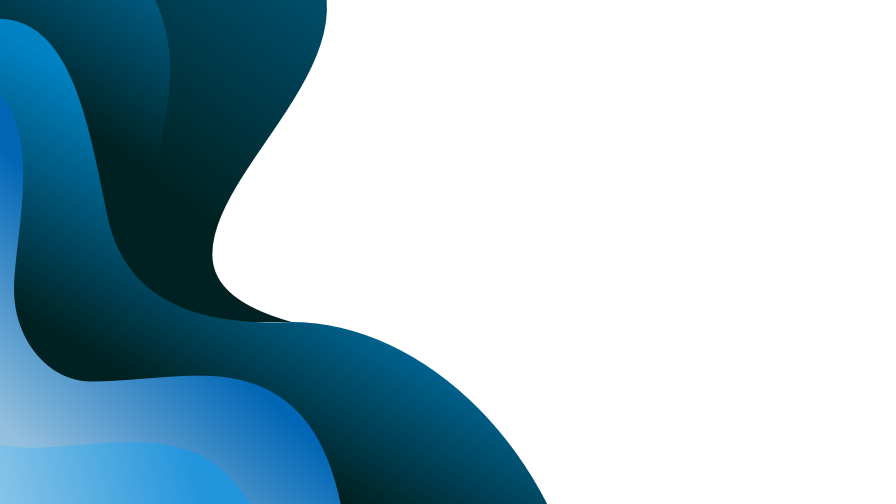
Give the GLSL for this background, as a WebGL 1 fragment shader.

```glsl
precision highp float;
// Layered flowing waves in teal and blue over the left of a white background.
// Each wave is bounded by a chain of cubic curves; a crossing test and the
// nearest distance give a smooth edge, and a linear gradient fills the inside.

uniform vec2 u_resolution;

// Layout grid: 432 units high, with y measured down from the top.
const float GRID_HEIGHT = 432.0;
const int CURVE_STEPS = 24;

const vec3 WHITE = vec3(1.0);
const vec3 DARK_TEAL = vec3(0.0, 0.13, 0.13);
const vec3 MID_TEAL = vec3(0.0, 0.31, 0.43);
const vec3 STEEL_BLUE = vec3(0.0, 0.36, 0.52);
const vec3 BRIGHT_BLUE = vec3(0.0, 0.51, 0.77);
const vec3 DEEP_BLUE = vec3(0.0, 0.40, 0.71);
const vec3 PALE_BLUE = vec3(0.58, 0.75, 0.87);
const vec3 SKY_BLUE = vec3(0.13, 0.58, 0.86);
const vec3 LIGHT_SKY = vec3(0.53, 0.77, 0.91);

// Edge state: x is the nearest distance, y is +1 outside and -1 inside.
const vec2 NEW_EDGE = vec2(10000.0, 1.0);

vec2 cubicPoint(vec2 a, vec2 b, vec2 c, vec2 d, float t) {
  float s = 1.0 - t;
  return s * s * s * a + 3.0 * s * s * t * b + 3.0 * s * t * t * c + t * t * t * d;
}

// Adds one cubic curve to the edge state of point p.
vec2 addCurve(vec2 edge, vec2 p, vec2 a, vec2 b, vec2 c, vec2 d) {
  vec2 start = a;
  for (int i = 1; i <= CURVE_STEPS; i++) {
    vec2 end = cubicPoint(a, b, c, d, float(i) / float(CURVE_STEPS));
    vec2 span = end - start;
    vec2 offset = p - start;
    float along = clamp(dot(offset, span) / dot(span, span), 0.0, 1.0);
    edge.x = min(edge.x, length(offset - span * along));
    // Flip the side when a ray towards the right crosses this piece.
    if ((start.y > p.y) != (end.y > p.y)) {
      if (offset.x < span.x * offset.y / span.y) edge.y = -edge.y;
    }
    start = end;
  }
  return edge;
}

float coverage(vec2 edge, float pixel) {
  return clamp(0.5 - edge.x * edge.y / pixel, 0.0, 1.0);
}

vec3 gradient(vec2 p, vec2 from, vec2 to, vec3 first, vec3 last) {
  vec2 axis = to - from;
  return mix(first, last, clamp(dot(p - from, axis) / dot(axis, axis), 0.0, 1.0));
}

void main() {
  float pixel = GRID_HEIGHT / u_resolution.y;
  vec2 p = vec2(gl_FragCoord.x, u_resolution.y - gl_FragCoord.y) * pixel;
  vec3 color = WHITE;

  // Rear teal wave
  vec2 edge = addCurve(NEW_EDGE, p, vec2(280, 0), vec2(286, 76), vec2(182, 154), vec2(182, 218));
  edge = addCurve(edge, p, vec2(182, 218), vec2(182, 250), vec2(215, 266), vec2(250, 276));
  vec3 fill = gradient(p, vec2(165, 180), vec2(290, 0), DARK_TEAL, MID_TEAL);
  color = mix(color, fill, coverage(edge, pixel));

  // Second teal wave
  edge = addCurve(NEW_EDGE, p, vec2(133, 0), vec2(165, 70), vec2(127, 130), vec2(127, 205));
  edge = addCurve(edge, p, vec2(127, 205), vec2(127, 225), vec2(129, 240), vec2(136, 262));
  fill = gradient(p, vec2(88, 122), vec2(158, 7), DARK_TEAL, STEEL_BLUE);
  color = mix(color, fill, coverage(edge, pixel));

  // Broad blue wave
  edge = addCurve(NEW_EDGE, p, vec2(0, 16), vec2(62, 18), vec2(76, 108), vec2(92, 185));
  edge = addCurve(edge, p, vec2(92, 185), vec2(106, 252), vec2(160, 280), vec2(250, 276));
  edge = addCurve(edge, p, vec2(250, 276), vec2(335, 276), vec2(421, 338), vec2(469, 432));
  fill = gradient(p, vec2(20, 270), vec2(121, 94), DARK_TEAL, BRIGHT_BLUE);
  color = mix(color, fill, coverage(edge, pixel));

  // Pale blue wave
  edge = addCurve(NEW_EDGE, p, vec2(0, 80), vec2(36, 122), vec2(12, 205), vec2(12, 248));
  edge = addCurve(edge, p, vec2(12, 248), vec2(12, 292), vec2(42, 327), vec2(78, 327));
  edge = addCurve(edge, p, vec2(78, 327), vec2(108, 327), vec2(140, 322), vec2(172, 322));
  edge = addCurve(edge, p, vec2(172, 322), vec2(245, 322), vec2(278, 365), vec2(292, 432));
  fill = gradient(p, vec2(5, 130), vec2(-114, 258), DEEP_BLUE, PALE_BLUE);
  color = mix(color, fill, coverage(edge, pixel));

  // Front sky wave
  edge = addCurve(NEW_EDGE, p, vec2(0, 381), vec2(30, 388), vec2(70, 379), vec2(115, 379));
  edge = addCurve(edge, p, vec2(115, 379), vec2(165, 379), vec2(193, 397), vec2(214, 432));
  fill = gradient(p, vec2(0, 432), vec2(165, 385), LIGHT_SKY, SKY_BLUE);
  color = mix(color, fill, coverage(edge, pixel));

  gl_FragColor = vec4(color, 1.0);
}
```
